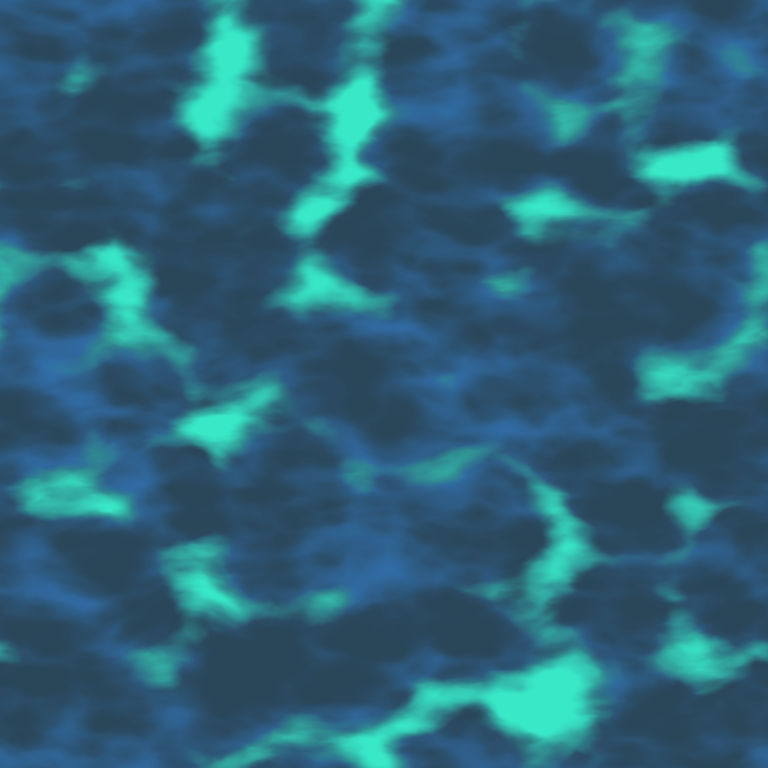
Write a three.js fragment shader that draws this texture.

```glsl
varying vec2 vUv;

const vec3 DEEP_COLOR = vec3(0.165, 0.275, 0.350);
const vec3 CREST_COLOR = vec3(0.195, 0.440, 0.680);
const vec3 TEAL_COLOR = vec3(0.185, 0.540, 0.555);
const vec3 GLOW_COLOR = vec3(0.220, 0.910, 0.780);

// Whole repeats across the canvas, so every layer wraps
const vec2 LARGE_CELLS = vec2(7.0, 8.0);
const vec2 MEDIUM_CELLS = vec2(10.0, 18.0);
const vec2 SMALL_CELLS = vec2(20.0, 36.0);
const vec2 WARP_CELLS = vec2(8.0, 10.0);
const vec2 STREAK_CELLS = vec2(7.0, 15.0);
const vec2 DRIFT_CELLS = vec2(4.0, 5.0);

const float WARP_AMOUNT = 0.045;
const float STREAK_AMOUNT = 0.6;
const float DRIFT_AMOUNT = 0.3;
const int OCTAVES = 5;
const float JITTER = 0.9;
const float CELL_SHARPNESS = 14.0;
const float CELL_MEAN = 0.39;
const vec2 CREST_RANGE = vec2(0.15, 0.67);
const vec2 TEAL_RANGE = vec2(0.50, 0.68);
const vec2 GLOW_RANGE = vec2(0.60, 0.84);

vec2 hash2(vec2 p) {
  vec2 q = vec2(dot(p, vec2(127.1, 311.7)), dot(p, vec2(269.5, 183.3)));
  return fract(sin(q) * 43758.5453);
}

// Random pair for a lattice cell; the half step keeps the wrap exact
vec2 wrappedHash(vec2 cell, vec2 period) {
  vec2 wrapped = floor(mod(cell + 0.5, period));
  return hash2(wrapped + period * 1.7);
}

vec2 valueNoise(vec2 uv, vec2 period) {
  vec2 p = uv * period;
  vec2 cell = floor(p);
  vec2 f = fract(p);
  vec2 s = f * f * (3.0 - 2.0 * f);
  vec2 low = mix(wrappedHash(cell, period), wrappedHash(cell + vec2(1.0, 0.0), period), s.x);
  vec2 high = mix(wrappedHash(cell + vec2(0.0, 1.0), period), wrappedHash(cell + 1.0, period), s.x);
  return mix(low, high, s.y);
}

// Sum of octaves, centred on zero
vec2 fractalNoise(vec2 uv, vec2 period) {
  vec2 sum = vec2(0.0);
  float weight = 0.5;
  for (int i = 0; i < OCTAVES; i++) {
    sum += weight * (valueNoise(uv, period) - 0.5);
    period *= 2.0;
    weight *= 0.5;
  }
  return sum;
}

// Smooth distance to scattered points: round hollows, soft starry ridges
float cellDistance(vec2 uv, vec2 period) {
  vec2 p = uv * period;
  vec2 cell = floor(p);
  float sum = 0.0;
  for (int y = -1; y <= 1; y++) {
    for (int x = -1; x <= 1; x++) {
      vec2 neighbour = cell + vec2(float(x), float(y));
      vec2 point = neighbour + 0.5 + JITTER * (wrappedHash(neighbour, period) - 0.5);
      sum += exp(-CELL_SHARPNESS * length(point - p));
    }
  }
  return -log(sum) / CELL_SHARPNESS;
}

void main() {
  vec2 uv = vUv + WARP_AMOUNT * fractalNoise(vUv, WARP_CELLS);

  float large = cellDistance(uv, LARGE_CELLS);
  float medium = cellDistance(uv, MEDIUM_CELLS);
  float small = cellDistance(uv, SMALL_CELLS);
  vec2 streak = STREAK_AMOUNT * fractalNoise(uv, STREAK_CELLS);
  float drift = DRIFT_AMOUNT * (valueNoise(uv, DRIFT_CELLS).x - 0.5);

  // Blue billows, drawn out sideways
  float billow = 0.34 * large + 0.30 * medium + 0.16 * small + streak.x;
  vec3 color = mix(DEEP_COLOR, CREST_COLOR, smoothstep(CREST_RANGE.x, CREST_RANGE.y, billow));

  // Green light in the gaps between the large cells, with a teal rim
  float gap = large + 0.25 * (medium - CELL_MEAN) + 0.10 * (small - CELL_MEAN) + streak.y + drift;
  color = mix(color, TEAL_COLOR, smoothstep(TEAL_RANGE.x, TEAL_RANGE.y, gap));
  color = mix(color, GLOW_COLOR, smoothstep(GLOW_RANGE.x, GLOW_RANGE.y, gap));

  gl_FragColor = vec4(color, 1.0);
}
```
